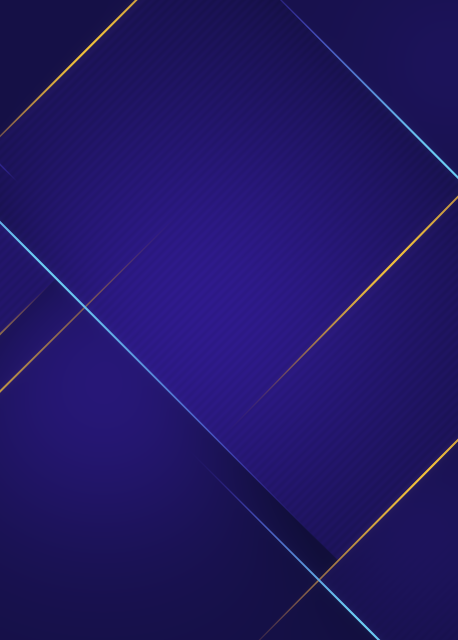
This background is drawn by a Shadertoy shader. Its source:

```glsl
// Overlapping indigo panels on a diagonal grid, lit by soft radial glows,
// with fine slanted stripes and thin gold and cyan strokes along the edges.
// Panels are half-plane masks; strokes are segment distances with a heat ramp.

#define STRIPE_PERIOD 0.0105
#define STRIPE_DEPTH 0.055
#define STROKE_HALF_WIDTH 0.0017
#define SHADOW_REACH 0.055
#define NIGHT vec3(0.080, 0.062, 0.270)
#define INDIGO vec3(0.182, 0.102, 0.550)
#define BRONZE vec3(0.50, 0.32, 0.30)
#define GOLD vec3(0.94, 0.75, 0.23)
#define VIOLET vec3(0.27, 0.22, 0.78)
#define CYAN vec3(0.42, 0.80, 0.95)

float pixelSize;

// Antialiased half-plane, 1 where the signed distance is positive.
float inside(float signedDist) {
    return smoothstep(-pixelSize, pixelSize, signedDist);
}

float glow(vec2 p, vec2 center, float spread) {
    vec2 q = p - center;
    return exp(-dot(q, q) / spread);
}

// Shadow that decays away from an edge on its positive side.
float edgeShadow(float signedDist) {
    return inside(signedDist) * exp(-max(signedDist, 0.0) / SHADOW_REACH);
}

// Stroke fading in from 'tail', hottest at fraction 'peak' on the way to 'head'.
void stroke(inout vec3 color, vec2 p, vec2 tail, vec2 head, float peak,
            vec3 cool, vec3 hot, float strength) {
    vec2 axis = head - tail;
    float t = clamp(dot(p - tail, axis) / dot(axis, axis), 0.0, 1.0);
    float dist = length(p - tail - axis * t);
    float heat = smoothstep(0.1, peak, t) * (1.0 - 0.45 * smoothstep(peak, 1.15, t));
    float halfWidth = STROKE_HALF_WIDTH * mix(0.6, 1.0, heat);
    float core = 1.0 - smoothstep(halfWidth - 0.6 * pixelSize, halfWidth + 0.6 * pixelSize, dist);
    float alpha = core * smoothstep(0.0, 0.4, t) * strength;
    color += hot * heat * strength * 0.06 * exp(-dist / 0.005);
    color = mix(color, mix(cool, hot, heat), alpha * mix(0.75, 1.0, heat));
}

void mainImage(out vec4 fragColor, in vec2 fragCoord) {
    pixelSize = 1.0 / iResolution.y;
    vec2 p = fragCoord * pixelSize;

    // Signed distances to the diagonal panel edges.
    float fall = (p.x + p.y) * 0.70711;
    float rise = (p.y - p.x) * 0.70711;
    float aboveMain = fall - 0.4615;
    float aboveLower = fall - 0.4186;
    float beyondTopRight = fall - 1.0175;
    float beyondTopLeft = rise - 0.5565;
    float belowGold = -0.2857 - rise;
    float aboveLeftGold = rise - 0.338;

    // Panel masks.
    float main = inside(aboveMain) * inside(-belowGold);
    float topLeft = inside(beyondTopLeft);
    float topRight = inside(beyondTopRight);
    float bottomRight = inside(belowGold) * inside(aboveLower);
    float leftStrip = inside(-aboveMain) * inside(aboveLeftGold);

    // Light level of each panel.
    float light = 0.72 * glow(p, vec2(0.16, 0.41), 0.075);
    light -= 0.26 * edgeShadow(-aboveMain) * smoothstep(0.15, 0.45, p.x);
    light -= 0.25 * edgeShadow(-aboveLeftGold) * inside(-aboveMain);
    light = mix(light, 0.50, leftStrip);

    float mainLight = 0.06 + 0.92 * glow(p, vec2(0.32, 0.51), 0.13);
    mainLight -= 0.22 * edgeShadow(aboveMain) * smoothstep(0.22, 0.0, p.x);
    mainLight -= 0.14 * edgeShadow(-beyondTopRight);
    light = mix(light, mainLight, main);

    light = mix(light, 0.05 + 0.28 * glow(p, vec2(0.66, 0.16), 0.03), bottomRight);
    light = mix(light, 0.02 + 0.1 * p.x, topLeft);
    light = mix(light, 0.12 + 0.18 * glow(p, vec2(0.70, 0.90), 0.02), topRight);

    // Slanted stripes on the textured panels.
    float textured = max(main * (1.0 - topLeft) * (1.0 - topRight), leftStrip);
    textured = max(textured, 0.5 * bottomRight * smoothstep(0.2, 0.0, p.y));
    light += STRIPE_DEPTH * textured * sin(6.28318 * rise / STRIPE_PERIOD);
    vec3 color = mix(NIGHT, INDIGO, clamp(light, -0.15, 1.05));

    // Gold strokes, rising to the right.
    stroke(color, p, vec2(-0.10, 0.687), vec2(0.25, 1.037), 0.67, BRONZE, GOLD, 1.0);
    stroke(color, p, vec2(0.345, 0.314), vec2(0.716, 0.693), 0.72, BRONZE, GOLD, 1.0);
    stroke(color, p, vec2(0.34, -0.066), vec2(0.72, 0.317), 0.86, BRONZE, GOLD, 1.0);
    stroke(color, p, vec2(0.283, 0.669), vec2(-0.08, 0.309), 1.0, BRONZE, GOLD, 0.85);
    stroke(color, p, vec2(0.085, 0.5625), vec2(-0.05, 0.428), 1.0, BRONZE, GOLD, 0.7);

    // Blue strokes, falling to the right.
    stroke(color, p, vec2(0.36, 1.079), vec2(0.74, 0.698), 0.9, VIOLET, CYAN, 1.0);
    stroke(color, p, vec2(0.527, 0.125), vec2(-0.02, 0.673), 0.84, VIOLET, CYAN, 1.0);
    stroke(color, p, vec2(0.289, 0.303), vec2(0.62, -0.028), 0.85, VIOLET, CYAN, 1.0);
    stroke(color, p, vec2(0.030, 0.713), vec2(-0.03, 0.773), 1.0, VIOLET, VIOLET, 0.5);

    fragColor = vec4(clamp(color, 0.0, 1.0), 1.0);
}
```
